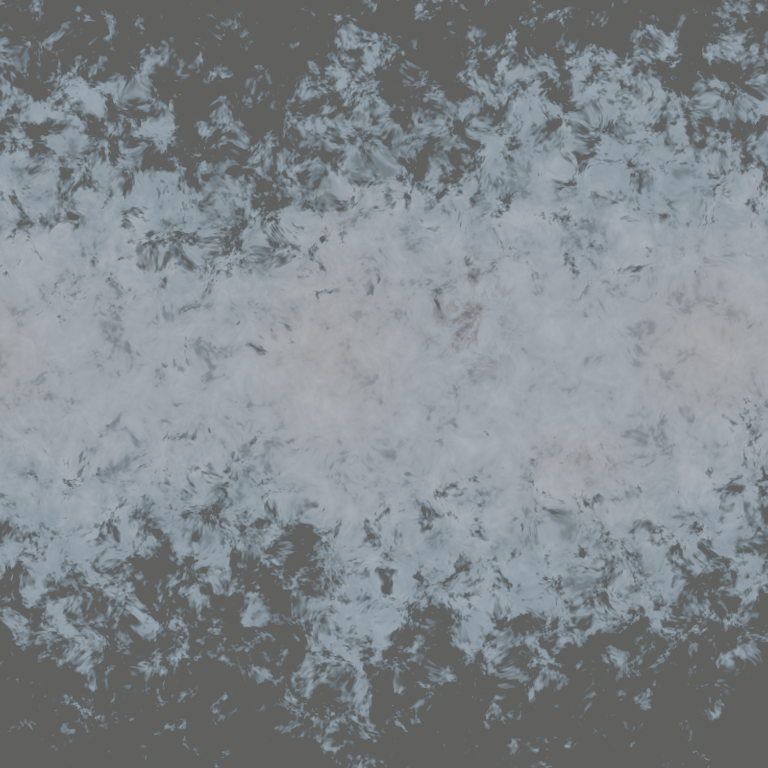
Give the GLSL for this background, as a WebGL 1 fragment shader.

```glsl
precision highp float;
// A ragged horizontal band of worn blue-grey paint over a dark grey wall.

uniform vec2 u_resolution;

const vec3 WALL = vec3(0.375, 0.375, 0.373);
const vec3 THIN_PAINT = vec3(0.41, 0.45, 0.475);
const vec3 BLUE_PAINT = vec3(0.565, 0.615, 0.65);
const vec3 PALE_PAINT = vec3(0.615, 0.642, 0.675);
const vec3 WARM_PAINT = vec3(0.645, 0.648, 0.655);
const vec3 RUST = vec3(0.45, 0.43, 0.42);

const float TOP_EDGE = 0.83;
const float BOTTOM_EDGE = 0.235;
const float EDGE_SLOPE = 2.7;    // how quickly the paint thickens inwards
const float CLUSTER_GAIN = 0.55;
const float GRAIN_GAIN = 1.75;
const float FLECK_DEPTH = 0.55;
const float GRAIN_SCALE = 42.0;

float hash(vec2 p) {
  vec3 q = fract(vec3(p.xyx) * 0.1031);
  q += dot(q, q.yzx + 33.33);
  return fract((q.x + q.y) * q.z);
}

float noise(vec2 p) {
  vec2 cell = floor(p);
  vec2 f = fract(p);
  f = f * f * (3.0 - 2.0 * f);
  return mix(mix(hash(cell), hash(cell + vec2(1.0, 0.0)), f.x),
             mix(hash(cell + vec2(0.0, 1.0)), hash(cell + 1.0), f.x), f.y);
}

// Centred fractal noise, roughly -0.5 to 0.5
float fractal(vec2 p) {
  float sum = 0.0;
  float weight = 0.36;
  for (int i = 0; i < 4; i++) {
    sum += weight * (noise(p) - 0.5);
    p = mat2(1.6, 1.2, -1.2, 1.6) * p + 17.3;
    weight *= 0.82;
  }
  return sum;
}

float bump(float x, float centre, float width) {
  float d = (x - centre) / width;
  return exp(-d * d);
}

float spot(vec2 p, vec2 centre, vec2 size) {
  vec2 d = (p - centre) / size;
  return exp(-dot(d, d));
}

// Signed distance inside the band, with uneven edges and worn hollows
float bandDepth(vec2 p) {
  float top = TOP_EDGE
    - 0.085 * bump(p.x, 0.34, 0.08) - 0.03 * bump(p.x, 0.22, 0.07)
    + 0.045 * bump(p.x, 0.48, 0.06) - 0.02 * bump(p.x, 0.60, 0.05)
    + 0.03 * bump(p.x, 0.71, 0.06) + 0.02 * bump(p.x, 0.94, 0.07);
  float bottom = BOTTOM_EDGE
    + 0.055 * bump(p.x, 0.0, 0.08) + 0.025 * bump(p.x, 0.29, 0.10)
    - 0.085 * bump(p.x, 0.45, 0.055) - 0.025 * bump(p.x, 0.60, 0.10)
    - 0.04 * bump(p.x, 0.79, 0.08) + 0.045 * bump(p.x, 1.0, 0.09);
  float hollows = 0.09 * spot(p, vec2(0.39, 0.27), vec2(0.08, 0.05))
    + 0.06 * spot(p, vec2(0.26, 0.31), vec2(0.09, 0.05))
    + 0.06 * spot(p, vec2(0.75, 0.66), vec2(0.05, 0.04))
    + 0.06 * spot(p, vec2(0.84, 0.77), vec2(0.05, 0.04))
    + 0.05 * spot(p, vec2(0.22, 0.67), vec2(0.10, 0.09));
  return min(top - p.y, p.y - bottom) - hollows;
}

void main() {
  vec2 p = gl_FragCoord.xy / u_resolution;

  // Noise layers, slightly warped to break up the lattice
  vec2 warp = vec2(noise(p * 31.0), noise(p * 31.0 + 53.0)) - 0.5;
  vec2 q = p + 0.018 * warp;
  float cluster = fractal(q * 9.0 + 4.0);
  float grain = fractal(q * GRAIN_SCALE);
  float tint = fractal(q * GRAIN_SCALE * 0.8 + 91.0);

  // Paint coverage
  float depth = bandDepth(p);
  float amount = depth * EDGE_SLOPE + cluster * CLUSTER_GAIN + grain * GRAIN_GAIN;
  float cover = smoothstep(-0.32, 0.36, amount);

  // Paint colour: bluer at the rim, paler and warmer within
  float warmth = spot(p, vec2(0.43, 0.55), vec2(0.10, 0.13))
    + spot(p, vec2(0.93, 0.55), vec2(0.10, 0.10))
    + 0.7 * spot(p, vec2(0.0, 0.53), vec2(0.07, 0.10))
    + 0.6 * spot(p, vec2(0.74, 0.39), vec2(0.09, 0.07));
  vec3 paint = mix(BLUE_PAINT, PALE_PAINT, smoothstep(0.02, 0.22, depth + 0.25 * tint));
  paint = mix(paint, WARM_PAINT, 0.75 * min(warmth, 1.0));
  paint += 0.10 * tint + 0.04 * cluster;

  // Dark flecks, fewer in the warm patches
  float fleck = smoothstep(0.10, 0.36, -tint - 0.3 * cluster);
  paint = mix(paint, THIN_PAINT, fleck * FLECK_DEPTH * (1.0 - 0.65 * min(warmth, 1.0)));

  // Rusty smudges
  float rust = spot(p, vec2(0.23, 0.69), vec2(0.08, 0.08))
    + spot(p, vec2(0.61, 0.59), vec2(0.05, 0.08))
    + spot(p, vec2(0.86, 0.28), vec2(0.06, 0.04))
    + spot(p, vec2(0.78, 0.40), vec2(0.03, 0.02));
  paint = mix(paint, RUST, 0.6 * min(rust, 1.0) * smoothstep(-0.05, 0.28, -grain));

  // Wall, then thin wash, then full paint
  vec3 color = mix(WALL, THIN_PAINT, smoothstep(0.0, 0.3, cover));
  color = mix(color, paint, smoothstep(0.05, 0.95, cover));
  gl_FragColor = vec4(color, 1.0);
}
```
